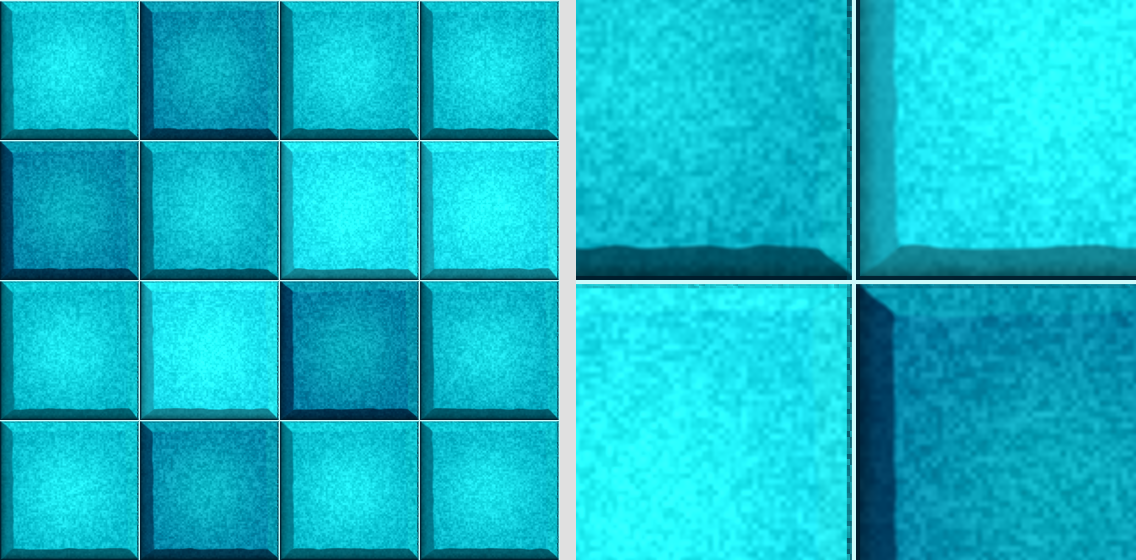
Left: the whole. Right: its middle third, enlarged.
A WebGL 2 fragment shader for this pattern:

```glsl
#version 300 es
precision highp float;

#define TILES 4.0
#define BEVEL_SIDE 0.095
#define BEVEL_ENDS 0.080
#define LINE_WIDTH 0.010
#define GRAIN_CELLS 300.0
#define GRAIN_AMOUNT 0.16
#define GLOW_SHARPNESS 7.0
#define EDGE_WOBBLE 0.012

uniform vec2 u_resolution;
out vec4 fragColor;

// Glaze tone of each tile, rows from the bottom: 0 deep, 0.5 medium, 1 bright
const float TONES[16] = float[16](
    0.55, 0.10, 0.53, 0.47,
    0.50, 1.00, 0.00, 0.42,
    0.04, 0.38, 1.00, 0.96,
    0.54, 0.08, 0.47, 0.48);

float hash(vec2 p) {
    vec3 q = fract(p.xyx * vec3(0.1031, 0.1030, 0.0973));
    q += dot(q, q.yzx + 33.33);
    return fract((q.x + q.y) * q.z);
}

float valueNoise(vec2 p) {
    vec2 cell = floor(p);
    vec2 f = fract(p);
    f = f * f * (3.0 - 2.0 * f);
    float low = mix(hash(cell), hash(cell + vec2(1, 0)), f.x);
    float high = mix(hash(cell + vec2(0, 1)), hash(cell + vec2(1, 1)), f.x);
    return mix(low, high, f.y);
}

// Blend of deep, medium and bright glaze
vec3 glaze(float tone, vec3 deep, vec3 medium, vec3 bright) {
    vec3 lower = mix(deep, medium, clamp(tone * 2.0, 0.0, 1.0));
    return mix(lower, bright, clamp(tone * 2.0 - 1.0, 0.0, 1.0));
}

// Coverage of a band reaching from an edge to the given width
float band(float distanceToEdge, float width, float pixel) {
    return 1.0 - smoothstep(width - 0.5 * pixel, width + 0.5 * pixel, distanceToEdge);
}

void main() {
    vec2 uv = gl_FragCoord.xy / u_resolution;
    vec2 grid = uv * TILES;
    vec2 p = fract(grid);
    ivec2 tile = ivec2(clamp(floor(grid), 0.0, TILES - 1.0));
    float tone = TONES[tile.y * int(TILES) + tile.x];
    float pixel = TILES / min(u_resolution.x, u_resolution.y);

    // Domed face with a soft central glow
    vec3 rim = glaze(tone, vec3(0.0, 0.46, 0.62), vec3(0.01, 0.69, 0.77), vec3(0.08, 0.83, 0.91));
    vec3 core = glaze(tone, vec3(0.03, 0.67, 0.74), vec3(0.11, 0.91, 0.94), vec3(0.15, 1.0, 1.0));
    vec2 fromCenter = p - vec2(0.49, 0.50);
    vec3 color = mix(rim, core, exp(-GLOW_SHARPNESS * dot(fromCenter, fromCenter)));

    // Bevel colours: lit at top and right, shaded at left and bottom
    vec3 lit = glaze(tone, vec3(0.02, 0.60, 0.70), vec3(0.05, 0.80, 0.85), vec3(0.14, 0.94, 0.97));
    vec3 shade = glaze(tone, vec3(0.0, 0.23, 0.36), vec3(0.0, 0.46, 0.53), vec3(0.08, 0.62, 0.69));

    // Distances to the four sides, in bevel widths, with uneven inner edges
    vec2 wobble = EDGE_WOBBLE * (vec2(valueNoise(grid * 14.0), valueNoise(grid * 14.0 + 40.0)) - 0.5);
    vec2 q = p + wobble;
    float left = q.x / (BEVEL_SIDE + 0.012 * (0.5 - p.y));
    float right = (1.0 - q.x) / (BEVEL_SIDE + 0.025 * (p.y - 0.5));
    float bottom = q.y / BEVEL_ENDS;
    float top = (1.0 - q.y) / (BEVEL_ENDS + 0.02 * (0.5 - p.x));
    float litSide = min(right, top);
    float shadeSide = min(left, bottom);
    float nearest = min(litSide, shadeSide);

    float mitre = smoothstep(-0.12, 0.12, litSide - shadeSide);
    vec3 litBevel = lit * mix(1.0, 0.95, smoothstep(-0.1, 0.1, top - right));
    float bottomFace = smoothstep(-0.12, 0.12, left - bottom);
    vec3 shadeBevel = shade * mix(1.0, 0.78, bottomFace);
    shadeBevel *= mix(0.72, 1.06, smoothstep(0.0, 0.65, shadeSide));
    color = mix(color, mix(litBevel, shadeBevel, mitre), 1.0 - smoothstep(0.90, 1.08, nearest));

    // Fine grain, weaker on the shaded bevel
    float grain = valueNoise(uv * GRAIN_CELLS) + 0.5 * valueNoise(uv * GRAIN_CELLS * 0.5 + 17.0) - 0.75;
    float shaded = mitre * (1.0 - smoothstep(0.9, 1.1, shadeSide));
    color += grain * GRAIN_AMOUNT * mix(1.0, 0.35, shaded) * vec3(0.7, 1.0, 0.95);

    // Dark contour around the tile, then the pale joint at right and top
    float dark = max(band(p.x, LINE_WIDTH, pixel), band(p.y, LINE_WIDTH, pixel));
    float inner = max(band(1.0 - p.x, 2.2 * LINE_WIDTH, pixel), 0.4 * band(1.0 - p.y, 2.0 * LINE_WIDTH, pixel));
    float joint = max(band(1.0 - p.x, LINE_WIDTH, pixel), band(1.0 - p.y, LINE_WIDTH, pixel));
    color = mix(color, vec3(0.0, 0.10, 0.16), 0.85 * dark);
    color = mix(color, vec3(0.0, 0.25, 0.32), inner * (0.35 + 0.5 * hash(floor(uv * GRAIN_CELLS))));
    color = mix(color, vec3(0.80, 0.98, 0.98), joint);

    fragColor = vec4(clamp(color, 0.0, 1.0), 1.0);
}
```
